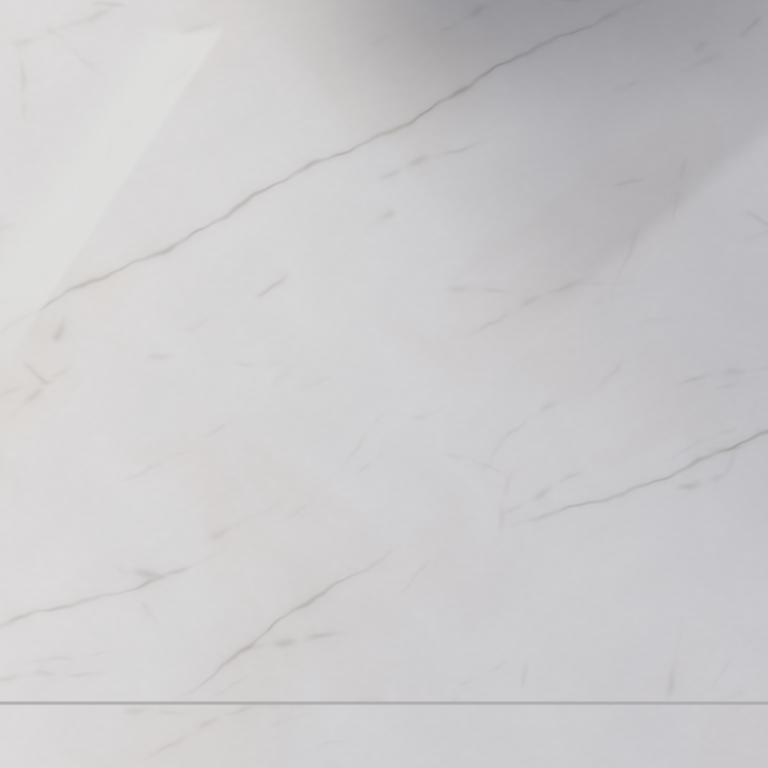
A WebGL 2 fragment shader for this texture:

```glsl
#version 300 es
precision highp float;
// Pale polished marble tile with faint broken veins, a soft shadow, a light streak and a joint.
uniform vec2 u_resolution;
out vec4 fragColor;

const vec3 LIGHT_STONE = vec3(0.862, 0.853, 0.849);
const vec3 COOL_STONE = vec3(0.792, 0.788, 0.801);
const vec3 VEIN_DEPTH = vec3(0.125, 0.134, 0.150);
const vec3 STREAK_COLOUR = vec3(0.878, 0.880, 0.876);
const float JOINT_HEIGHT = 0.0845;
const int SMALL_VEINS = 84;

vec2 hash2(vec2 p) {
  vec2 k = vec2(dot(p, vec2(127.1, 311.7)), dot(p, vec2(269.5, 183.3)));
  return fract(sin(k) * 43758.55);
}

// Layered, warped sines in about -1..1
float clouds(vec2 p) {
  float sum = 0.0, amp = 0.5;
  for (int i = 0; i < 5; i++) {
    p += 0.6 * sin(p.yx * 1.3 + float(i));
    sum += amp * sin(p.x) * cos(p.y);
    p = mat2(1.5, 1.1, -1.1, 1.5) * p;
    amp *= 0.55;
  }
  return sum;
}

// Cellular noise: distance to the nearest scattered point
float cells(vec2 p) {
  vec2 id = floor(p), f = fract(p);
  float nearest = 2.0;
  for (int y = -1; y <= 1; y++)
    for (int x = -1; x <= 1; x++) {
      vec2 o = vec2(x, y);
      nearest = min(nearest, length(o + hash2(id + o) - f));
    }
  return nearest;
}

// Tapered wavering line from a to b, broken into fainter and stronger lengths
float vein(vec2 p, vec2 a, vec2 b, float width, float breaks, float seed) {
  vec2 axis = b - a;
  float len = length(axis);
  vec2 dir = axis / len;
  float along = dot(p - a, dir);
  float across = dot(p - a, vec2(-dir.y, dir.x));
  across += 0.005 * sin(along * 19.0 + seed) + 0.0016 * sin(along * 71.0 + seed * 2.3)
          + 0.0006 * sin(along * 210.0 + seed * 5.0);
  float t = along / len;
  float taper = smoothstep(0.0, 0.25, t) * smoothstep(1.0, 0.7, t);
  float beat = sin(along * 83.0 + seed * 3.0 + 2.0 * sin(along * 31.0 + seed));
  float patchy = 1.0 - breaks * (0.5 + 0.5 * beat);
  float w = max(width * (1.0 + 0.3 * sin(along * 57.0 + seed)), 0.7 / u_resolution.y);
  float core = exp(-across * across / (w * w));
  float halo = 0.2 * exp(-across * across / (w * w * 14.0));
  return (core + halo) * taper * patchy;
}

// Short veins, mostly rising to the right, some steep or falling
float smallVeins(vec2 p) {
  float sum = 0.0;
  for (int i = 0; i < SMALL_VEINS; i++) {
    float n = float(i);
    vec2 centre = hash2(vec2(n, 5.0)) * vec2(1.1, 1.05) - vec2(0.08, 0.0);
    vec2 r = hash2(vec2(n, 17.0)), s = hash2(vec2(n, 29.0));
    float angle = mix(0.05, 0.85, r.x);
    if (s.x > 0.7) angle = mix(0.95, 1.8, r.x);
    if (s.x > 0.88) angle = mix(-1.0, -0.05, r.x);
    vec2 reach = mix(0.025, 0.13, r.y * r.y) * vec2(cos(angle), sin(angle));
    float strength = mix(0.14, 0.46, s.y * s.y);
    sum += strength * vein(p, centre - reach, centre + reach, mix(0.0022, 0.0042, s.y), 0.85, n);
  }
  return min(sum, 0.8);
}

float longVeins(vec2 p) {
  return 0.66 * vein(p, vec2(-0.09, 0.52), vec2(0.92, 1.05), 0.0026, 0.4, 1.0)
       + 0.62 * vein(p, vec2(0.64, 0.30), vec2(1.16, 0.49), 0.0025, 0.4, 4.0)
       + 0.58 * vein(p, vec2(0.21, 0.08), vec2(0.53, 0.30), 0.0025, 0.45, 7.0)
       + 0.52 * vein(p, vec2(-0.08, 0.155), vec2(0.31, 0.285), 0.0026, 0.6, 9.0);
}

// Shadow over the upper right, with a faint slanted lower edge and a dark top
float shadow(vec2 p) {
  float ramp = smoothstep(0.84, 1.2, dot(p, vec2(0.8, 0.7)));
  float edge = smoothstep(-0.022, 0.022, p.y - 0.62 - 0.84 * (p.x - 0.75));
  float side = smoothstep(0.36, 0.6, p.x) * smoothstep(1.35, 0.7, p.x);
  float top = side * smoothstep(0.80, 1.03, p.y);
  return 0.092 * ramp * mix(0.5, 1.0, edge) + 0.13 * top;
}

float lightStreak(vec2 p) {
  float s = p.x - 0.29 - 0.65 * (p.y - 0.96);
  float body = smoothstep(-0.13, -0.06, s) * smoothstep(0.006, -0.006, s);
  return body * smoothstep(0.97, 0.952, p.y) * smoothstep(0.5, 0.62, p.y);
}

void main() {
  vec2 p = gl_FragCoord.xy / u_resolution;
  float lowerTile = step(p.y, JOINT_HEIGHT);
  vec2 q = p + lowerTile * vec2(0.42, 0.55);

  // Stone body with warm and cool drifts and a fine mottle
  float drift = clouds(q * 7.0 + 2.0);
  float tone = smoothstep(-0.1, 1.0, p.x + 0.16 * (0.5 - p.y) + 0.06 * drift);
  vec3 colour = mix(LIGHT_STONE, COOL_STONE, tone);
  float blotch = smoothstep(0.0, 0.4, clouds(q * 8.0 + 11.0));
  colour += blotch * vec3(-0.002, -0.008, -0.015) + vec3(0.0, 0.002, 0.004);
  colour += 0.008 * clouds(q * 26.0) + 0.009 * (cells(q * vec2(80.0, 105.0)) - 0.45);

  // Veins, then light and shade
  colour -= VEIN_DEPTH * (smallVeins(q) + longVeins(q));
  colour -= shadow(p) * vec3(1.0, 1.0, 0.96);
  colour = mix(colour, STREAK_COLOUR, 0.7 * lightStreak(p));

  // Joint between the tiles
  float joint = smoothstep(0.0036, 0.0006, abs(p.y - JOINT_HEIGHT));
  colour = mix(colour, vec3(0.66, 0.65, 0.65), 0.8 * joint);
  fragColor = vec4(colour, 1.0);
}
```
